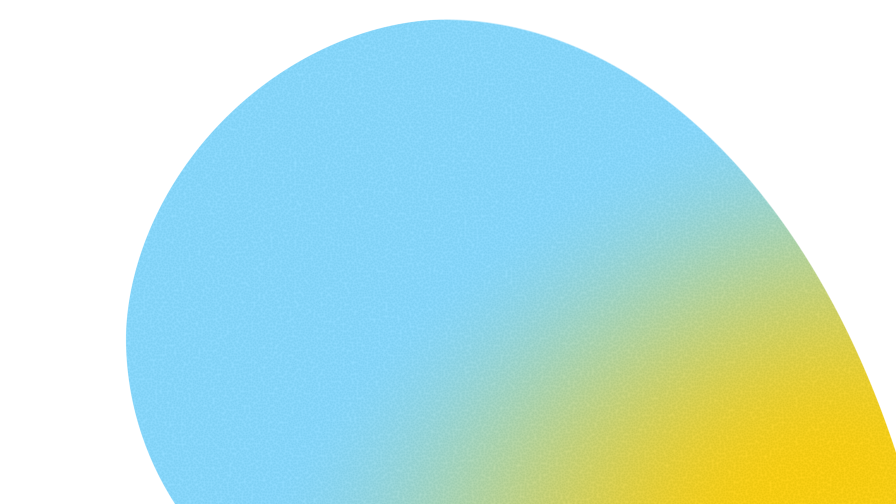
Give the GLSL for this background, as a WebGL 2 fragment shader.

```glsl
#version 300 es
precision highp float;
// A large rounded sky-blue drop on white, warmed by a tilted golden glow.
// The outline joins superellipse arcs, the glow is a rotated elliptical
// falloff, and cellular noise adds a fine paper grain inside the drop.

uniform vec2 u_resolution;
out vec4 fragColor;

const vec3 WHITE = vec3(1.0);
const vec3 SKY = vec3(0.525, 0.838, 0.978);
const vec3 GOLD = vec3(0.965, 0.802, 0.070);

vec2 hash22(vec2 p) {
  vec3 q = fract(p.xyx * vec3(0.1031, 0.1030, 0.0973));
  q += dot(q, q.yzx + 33.33);
  return fract((q.xx + q.yz) * q.zy);
}

// Distance to the nearest jittered point, one point per cell
float cellular(vec2 p) {
  vec2 cell = floor(p);
  float nearest = 2.0;
  for (int y = -1; y <= 1; y++) {
    for (int x = -1; x <= 1; x++) {
      vec2 neighbor = cell + vec2(x, y);
      nearest = min(nearest, distance(p, neighbor + hash22(neighbor + 17.0)));
    }
  }
  return nearest;
}

// Approximate signed distance to a superellipse
float superellipse(vec2 p, vec2 radii, float power) {
  vec2 q = pow(abs(p / radii) + 1e-5, vec2(power));
  return (pow(q.x + q.y, 1.0 / power) - 1.0) * min(radii.x, radii.y);
}

// Round on the left, long and sweeping on the right
float dropDistance(vec2 p) {
  vec2 hub = vec2(0.880, 0.329);
  vec2 sweepCenter = vec2(hub.x, -0.614);
  if (p.x > hub.x) return superellipse(p - sweepCenter, vec2(1.008, 1.575), 2.0);
  if (p.y > hub.y) return superellipse(p - hub, vec2(0.630, 0.632), 1.86);
  return superellipse(p - hub, vec2(0.630, 0.616), 2.0);
}

// Elliptical falloff: one at the center, zero far away
float glow(vec2 p, vec2 center, float tilt, vec2 squeeze) {
  vec2 d = p - center;
  vec2 axis = vec2(cos(tilt), sin(tilt));
  vec2 local = vec2(dot(d, axis), dot(d, vec2(-axis.y, axis.x)));
  return 1.0 - smoothstep(0.1, 1.3, length(local * squeeze));
}

void main() {
  // Height spans zero to one
  vec2 p = gl_FragCoord.xy / u_resolution.y;
  float pixel = 1.0 / u_resolution.y;

  // Blue to gold blend
  float warmth = glow(p, vec2(1.620, -0.018), 0.498, vec2(1.0, 1.6));
  vec3 fill = mix(SKY, GOLD, warmth);

  // Fine grain
  float grain = cellular(p * 210.0) - 0.46;
  fill += grain * vec3(0.07, 0.05, 0.05);

  // Smooth outline over the white ground
  float cover = 1.0 - smoothstep(-0.7 * pixel, 0.7 * pixel, dropDistance(p));
  fragColor = vec4(mix(WHITE, fill, cover), 1.0);
}
```
